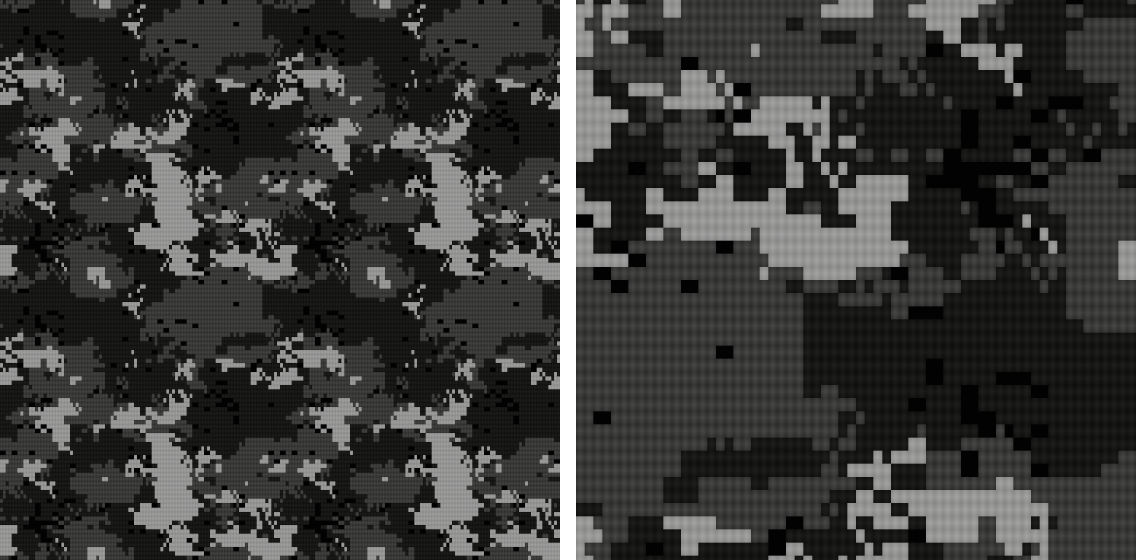
Left: the whole. Right: its middle third, enlarged.
Write a WebGL 1 fragment shader that draws this pattern.

```glsl
precision highp float;
// Dark urban digital camouflage: ragged grey blocks on a fine woven mesh, tiled 2 x 2.

uniform vec2 u_resolution;

const float TILES = 2.0;             // pattern repeats across the canvas
const vec2 GRID = vec2(96.0, 64.0);  // blocks per repeat
const float TAU = 6.2831853;

const vec3 BLACK = vec3(0.008);
const vec3 CHARCOAL = vec3(0.086, 0.086, 0.080);
const vec3 SLATE = vec3(0.222, 0.222, 0.219);
const vec3 ASH = vec3(0.582, 0.582, 0.580);

vec2 hash2(vec2 p) {
  vec3 q = fract(p.xyx * vec3(0.1031, 0.1030, 0.0973));
  q += dot(q, q.yzx + 33.33);
  return fract((q.xx + q.yz) * q.zy);
}

// Dot product of a random unit gradient with the offset from its lattice point
float corner(vec2 cell, vec2 local, vec2 offset, vec2 period, float seed) {
  vec2 gradient = hash2(mod(cell + offset, period) + seed * 17.3) - 0.5;
  return dot(normalize(gradient + 1e-4), local - offset);
}

// Gradient noise that wraps over the unit square
float tileNoise(vec2 p, vec2 period, float seed) {
  p = p * period + seed * 0.37;
  vec2 cell = floor(p);
  vec2 f = p - cell;
  vec2 w = f * f * (3.0 - 2.0 * f);
  float low = mix(corner(cell, f, vec2(0.0, 0.0), period, seed),
                  corner(cell, f, vec2(1.0, 0.0), period, seed), w.x);
  float high = mix(corner(cell, f, vec2(0.0, 1.0), period, seed),
                   corner(cell, f, vec2(1.0, 1.0), period, seed), w.x);
  return mix(low, high, w.y);
}

// Three octaves: large patches with broken outlines
float patches(vec2 p, vec2 period, float seed) {
  float sum = 0.0;
  float weight = 1.0;
  for (int i = 0; i < 3; i++) {
    sum += weight * tileNoise(p, period, seed + float(i));
    period *= 2.0;
    weight *= 0.7;
  }
  return sum;
}

// Centre of the block holding p; some areas use blocks of double width
vec2 blockCentre(vec2 p) {
  vec2 narrow = (floor(p * GRID) + 0.5) / GRID;
  vec2 wideGrid = GRID * vec2(0.5, 1.0);
  vec2 wide = (floor(p * wideGrid) + 0.5) / wideGrid;
  return tileNoise(wide, vec2(9.0, 8.0), 21.0) > -0.06 ? wide : narrow;
}

// Triangle waves of the mesh threads, from -1 to 1
float weave(vec2 p) {
  vec2 thread = abs(fract(p * GRID) - 0.5) * 4.0 - 1.0;
  return -0.5 * (thread.x + thread.y);
}

// Sparse black specks, gathered densely in a few places
float speck(vec2 p) {
  vec2 speckGrid = GRID * vec2(0.5, 1.0);
  vec2 cell = floor(p * speckGrid);
  float cluster = tileNoise((cell + 0.5) / speckGrid, vec2(6.0, 7.0), 31.0);
  float chance = 0.025 + 0.34 * smoothstep(0.12, 0.5, cluster);
  return step(hash2(cell + 211.0).x, chance);
}

vec3 camouflage(vec2 p) {
  vec2 block = blockCentre(p);
  vec2 jitter = (hash2(floor(block * GRID) + 91.0) - 0.5) * 0.32;

  float dark = patches(block, vec2(3.0, 4.0), 3.0) + jitter.x;
  float band = 0.12 * cos(TAU * (block.y - 0.3));
  float light = patches(block, vec2(4.0, 5.0), 11.0) + band + jitter.y;

  vec3 color = mix(SLATE, CHARCOAL, step(-0.03, dark));
  float isLight = step(0.30, light);
  color = mix(color, ASH, isLight);
  color += 0.06 * weave(p) * mix(0.6, 1.0, step(0.15, color.r));

  // Specks are rarer on slate and ash than on charcoal
  float onDark = step(-0.03, dark) * (1.0 - isLight);
  float kept = max(onDark, step(0.55, hash2(floor(p * GRID * vec2(0.5, 1.0)) + 57.0).y));
  return mix(color, BLACK, speck(p) * kept);
}

void main() {
  float scale = TILES / min(u_resolution.x, u_resolution.y);
  vec3 sum = vec3(0.0);
  // 3 x 3 samples per pixel smooth the block edges
  for (int y = -1; y <= 1; y++) {
    for (int x = -1; x <= 1; x++) {
      vec2 offset = vec2(float(x), float(y)) / 3.0;
      sum += camouflage(fract((gl_FragCoord.xy + offset) * scale));
    }
  }
  gl_FragColor = vec4(sum / 9.0, 1.0);
}
```
